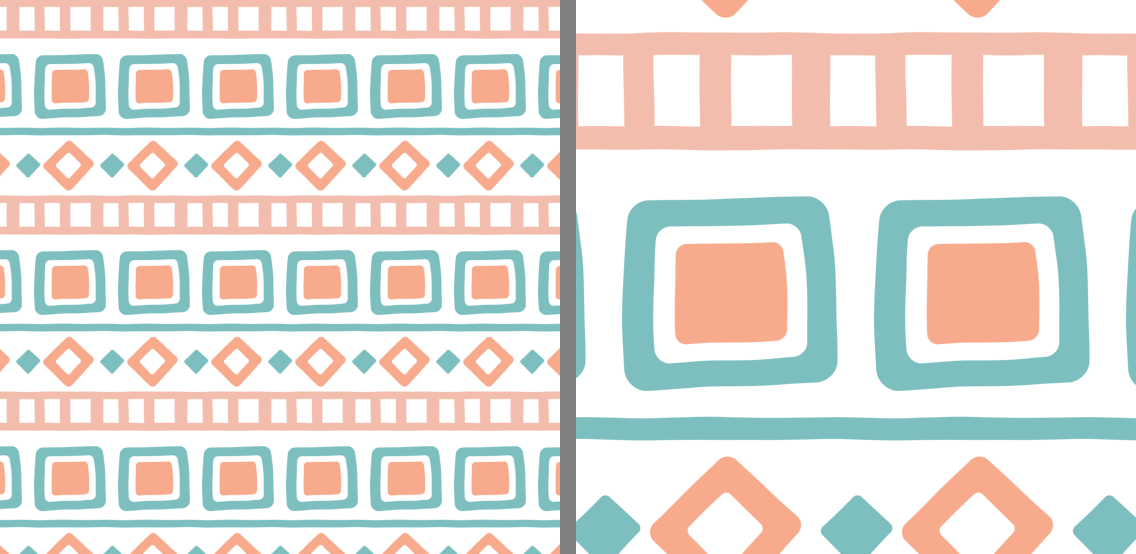
Left: the whole. Right: its middle third, enlarged.
A Shadertoy shader for this pattern:

```glsl
// Hand-drawn geometric bands: ladders, nested squares, rules and diamonds in teal, pink and orange.

const float CANVAS_WIDTH = 768.0;         // design units across the canvas
const vec2 TILE = vec2(115.2, 268.9);     // one repeat, in design units
const vec2 NOISE_CELLS = vec2(4.0, 9.0);  // noise lattice cells per tile

const vec3 WHITE = vec3(1.0);
const vec3 TEAL = vec3(0.49, 0.75, 0.75);
const vec3 PINK = vec3(0.95, 0.74, 0.68);
const vec3 ORANGE = vec3(0.97, 0.67, 0.55);

// Random unit gradient on a lattice that wraps with the tile
vec2 latticeGradient(vec2 cell, vec2 period) {
    cell = mod(cell, period);
    float angle = 6.2832 * fract(sin(dot(cell, vec2(127.1, 311.7))) * 437.58);
    return vec2(cos(angle), sin(angle));
}

float gradientNoise(vec2 p, vec2 period) {
    vec2 i = floor(p), f = fract(p);
    vec2 w = f * f * f * (f * (f * 6.0 - 15.0) + 10.0);
    vec2 e = vec2(0.0, 1.0);
    float a = dot(latticeGradient(i, period), f);
    float b = dot(latticeGradient(i + e.yx, period), f - e.yx);
    float c = dot(latticeGradient(i + e.xy, period), f - e.xy);
    float d = dot(latticeGradient(i + e.yy, period), f - e.yy);
    return mix(mix(a, b, w.x), mix(c, d, w.x), w.y);
}

// Offset from the nearest repeat of a centre
vec2 fromRepeat(vec2 p, vec2 centre) {
    return mod(p - centre + 0.5 * TILE, TILE) - 0.5 * TILE;
}

float boxDistance(vec2 p, vec2 halfSize) {
    vec2 q = abs(p) - halfSize;
    return length(max(q, 0.0)) + min(max(q.x, q.y), 0.0);
}

// Signed distance to a convex quad with rounded corners
float quadDistance(vec2 p, vec2 corners[4], float radius) {
    float nearest = 1e6, side = -1e6;
    for (int i = 0; i < 4; i++) {
        vec2 a = corners[i];
        vec2 edge = corners[(i + 1) % 4] - a;
        vec2 q = p - a;
        float t = clamp(dot(q, edge) / dot(edge, edge), 0.0, 1.0);
        nearest = min(nearest, length(q - edge * t));
        side = max(side, dot(q, vec2(edge.y, -edge.x)));
    }
    return nearest * sign(side) - radius;
}

// Uneven square with bulging sides
float squareDistance(vec2 p, float scale) {
    p /= scale;
    float height = min(abs(p.y) / 44.0, 1.0);
    p.x /= 1.0 + 0.04 * (1.0 - height * height);
    vec2 corners[4] = vec2[4](vec2(-38.3, -33.3), vec2(35.0, -35.3),
                              vec2(38.3, 32.0), vec2(-39.5, 35.3));
    return quadDistance(p, corners, 9.0) * scale;
}

float diamondDistance(vec2 p, float scale) {
    vec2 corners[4] = vec2[4](vec2(1.0, -28.0), vec2(28.4, -2.5),
                              vec2(0.0, 28.5), vec2(-28.4, 0.5));
    return quadDistance(p / scale, corners, 6.0) * scale;
}

// Band pierced by two narrow windows and one wide one per tile
float ladderDistance(vec2 p) {
    float d = abs(fromRepeat(p, vec2(0.0, 26.6)).y) - 26.7;
    for (int i = 0; i < 3; i++) {
        float halfWidth = i == 2 ? 14.2 : 10.4;
        vec2 centre = vec2(37.0 + 34.8 * float(i) + (i == 2 ? 3.8 : 0.0), 26.2);
        d = max(d, -boxDistance(fromRepeat(p, centre), vec2(halfWidth, 16.2)));
    }
    return d;
}

vec3 paint(vec3 base, vec3 ink, float d, float softness) {
    return mix(ink, base, smoothstep(-softness, softness, d));
}

void mainImage(out vec4 fragColor, in vec2 fragCoord) {
    // Design units, y running down from the top edge
    float unit = CANVAS_WIDTH / iResolution.x;
    vec2 p = vec2(fragCoord.x, iResolution.y - fragCoord.y) * unit + vec2(0.0, 0.4);
    float soft = 0.8 * unit;

    // Slight hand wobble, the same in every tile
    vec2 lattice = p / TILE * NOISE_CELLS;
    p += 0.9 * vec2(gradientNoise(lattice, NOISE_CELLS),
                    gradientNoise(lattice + vec2(1.5, 4.5), NOISE_CELLS));

    vec3 color = paint(WHITE, PINK, ladderDistance(p), soft);

    // Nested squares
    vec2 square = fromRepeat(p, vec2(96.9, 118.8));
    color = paint(color, TEAL, squareDistance(square, 1.0), soft);
    color = paint(color, WHITE, squareDistance(square, 0.72), soft);
    color = paint(color, ORANGE, squareDistance(square, 0.53), soft);

    // Rule
    float rule = abs(fromRepeat(p, vec2(0.0, 180.6)).y) - 5.1;
    color = paint(color, TEAL, rule, soft);

    // Diamond row
    vec2 diamond = fromRepeat(p, vec2(93.9, 227.4));
    color = paint(color, ORANGE, diamondDistance(diamond, 1.0), soft);
    color = paint(color, WHITE, diamondDistance(diamond, 0.5), soft);
    vec2 bead = fromRepeat(p, vec2(38.6, 227.4));
    color = paint(color, TEAL, diamondDistance(bead, 0.48), soft);

    fragColor = vec4(color, 1.0);
}
```
